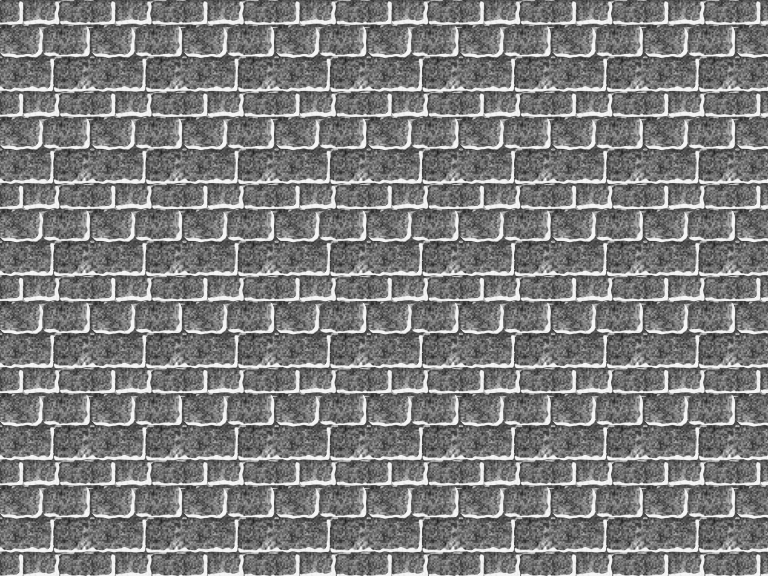
A Shadertoy shader for this texture:

```glsl
// Grey stone wall: three courses of rough, embossed blocks in a repeating tile, lit from the lower right.
#define TILES_DOWN 6.25
#define RIM_WIDTH 0.034
#define SHADOW_WIDTH 0.018
#define WOBBLE 0.022
#define GRAIN 0.36
#define MORTAR 0.30
#define STONE 0.425
#define RIM_LIGHT 0.96
#define SHADOW_DARK 0.27

const int STONE_COUNT = 6;

// Stone bounds inside one tile: left, top, right, bottom (y runs down).
const vec4 STONES[STONE_COUNT] = vec4[](
    vec4(0.260, 0.010, 0.640, 0.266), vec4(0.648, 0.010, 1.254, 0.266),
    vec4(0.475, 0.292, 0.975, 0.612), vec4(0.983, 0.292, 1.466, 0.618),
    vec4(0.588, 0.638, 1.580, 0.986), vec4(0.588, 0.638, 0.960, 0.900));
const float RADII[STONE_COUNT] = float[](0.025, 0.030, 0.060, 0.085, 0.030, 0.110);

float hash(vec2 p) {
    vec3 q = fract(p.xyx * vec3(0.1031, 0.1030, 0.0973));
    q += dot(q, q.yzx + 33.33);
    return fract((q.x + q.y) * q.z);
}

// Value noise that repeats with the tile; cells is the lattice size per tile.
float noise(vec2 p, vec2 cells) {
    p *= cells;
    vec2 i = floor(p), f = p - i;
    f = f * f * (3.0 - 2.0 * f);
    vec2 a = mod(i, cells), b = mod(i + 1.0, cells);
    vec2 seed = cells * 1.7;
    return mix(mix(hash(a + seed), hash(vec2(b.x, a.y) + seed), f.x),
               mix(hash(vec2(a.x, b.y) + seed), hash(b + seed), f.x), f.y);
}

float roundBox(vec2 p, vec2 halfSize, float radius) {
    vec2 q = abs(p) - halfSize + radius;
    return length(max(q, 0.0)) + min(max(q.x, q.y), 0.0) - radius;
}

float inside(float d, float blur) {
    return 1.0 - smoothstep(-blur, blur, d);
}

void mainImage(out vec4 fragColor, in vec2 fragCoord) {
    // Tile coordinates, counted from the upper left corner.
    vec2 uv = vec2(fragCoord.x, iResolution.y - fragCoord.y) / iResolution.y;
    vec2 p = fract(uv * TILES_DOWN);
    float blur = 0.7 * TILES_DOWN / iResolution.y;

    // Surface roughness at three scales.
    float fine = noise(p, vec2(60.0)) - 0.5;
    float medium = noise(p + vec2(0.3 * p.y, 0.0), vec2(30.0, 20.0)) - 0.5;
    float broad = noise(p, vec2(9.0)) - 0.5;
    float grain = GRAIN * (fine + 0.45 * medium);

    // Ragged outlines and uneven rims.
    vec2 warped = p + WOBBLE * (vec2(noise(p, vec2(13.0)), noise(p, vec2(17.0))) - 0.5);
    float rimWidth = RIM_WIDTH * (1.0 + 0.7 * broad + 0.5 * medium);

    // Mortar with a few pale flecks.
    float shade = MORTAR + 0.6 * grain;
    shade += 0.4 * smoothstep(0.72, 0.9, noise(p, vec2(14.0, 40.0)));

    for (int i = 0; i < STONE_COUNT; i++) {
        vec4 s = STONES[i];
        vec2 halfSize = 0.5 * (s.zw - s.xy);
        vec2 local = fract(warped - 0.5 * (s.xy + s.zw) + 0.5) - 0.5;
        float d = roundBox(local, halfSize, RADII[i]);
        float body = inside(d, blur);

        // The last entry is a dark hollow on the face of the long stone.
        if (i == STONE_COUNT - 1) {
            shade -= 0.06 * inside(d, 0.02) * inside(-0.03 - d, 0.03);
            continue;
        }

        // Face: slight slope toward the light and broad blotches.
        vec2 slope = local / halfSize;
        float face = STONE + grain + 0.10 * broad + 0.025 * (slope.x + slope.y);
        face += 0.14 * smoothstep(0.66, 0.9, noise(p + 0.5 * p.yx * vec2(0.0, 2.0), vec2(12.0, 7.0)));

        // Pale worn wedge that widens down the long stone.
        if (i == 4) {
            float t = clamp((p.y - s.y) / (s.w - s.y), 0.0, 1.0);
            float across = abs(p.x - 0.97 + 0.10 * t) - 0.015 - 0.055 * t;
            face += inside(across, 0.025) * (0.14 + 0.5 * medium);
        }

        // Dark upper left edge, then bright lower right rim.
        float shadow = 1.0 - inside(roundBox(local - SHADOW_WIDTH, halfSize, RADII[i]), 1.5 * blur);
        float rim = 1.0 - inside(roundBox(local + rimWidth, halfSize, RADII[i]), 1.2 * blur);
        face = mix(face, SHADOW_DARK + 0.5 * grain, 0.75 * shadow);
        face = mix(face, RIM_LIGHT + 0.3 * min(grain, 0.0), rim);
        shade = mix(shade, face, body);
    }

    fragColor = vec4(vec3(clamp(shade, 0.0, 1.0)), 1.0);
}
```
